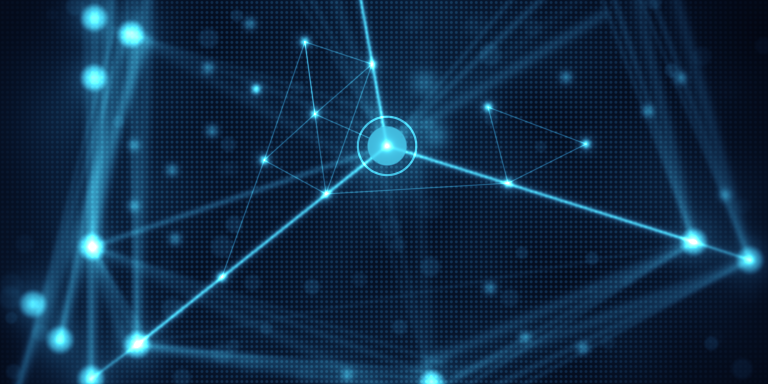
Reproduce this background procedurally as a Shadertoy shader.

```glsl
// A glowing blue network: a bright hub with sharp links in front, blurred
// beams, bokeh and a fine dot grid behind. Everything adds to one light value,
// which a colour ramp turns into navy, blue, cyan and white.

#define GRID_ROWS 77.0
#define GRID_LIGHT 0.13
#define BOKEH_COUNT 100
#define BOKEH_LIGHT 0.085
#define HAZE_LIGHT 0.07
#define BEAM_LIGHT 0.105
#define LINK_LIGHT 0.50
#define THREAD_LIGHT 0.24
#define HUB_RADIUS 0.051
#define RING_RADIUS 0.076

// Anchors shared by links and beams; y runs from 0 to 1, x from 0 to 2
const vec2 HUB = vec2(1.008, 0.620);
const vec2 LEFT = vec2(0.240, 0.357);
const vec2 LOW_LEFT = vec2(0.357, 0.102);
const vec2 TOP_LEFT = vec2(0.341, 0.911);
const vec2 RIGHT = vec2(1.807, 0.370);
const vec2 FAR_RIGHT = vec2(1.953, 0.323);
const vec2 BOTTOM = vec2(1.125, 0.0);

// Sharp nodes, and the pairs of them joined by thin threads
const vec2 NODES[11] = vec2[11](HUB, vec2(0.969, 0.833), vec2(0.849, 0.495),
    vec2(1.323, 0.523), vec2(0.794, 0.891), vec2(0.820, 0.703), vec2(0.688, 0.583),
    vec2(1.271, 0.721), vec2(1.526, 0.625), vec2(0.578, 0.279), vec2(0.667, 0.768));
const ivec2 THREADS[14] = ivec2[14](ivec2(4, 1), ivec2(4, 5), ivec2(5, 1), ivec2(5, 0),
    ivec2(6, 5), ivec2(6, 2), ivec2(4, 2), ivec2(1, 2), ivec2(2, 3), ivec2(7, 3),
    ivec2(7, 8), ivec2(3, 8), ivec2(6, 4), ivec2(6, 9));

// Soft small nodes, and large glowing ones
const vec2 SOFT_NODES[15] = vec2[15](vec2(1.474, 0.799), vec2(1.276, 0.250),
    vec2(0.651, 0.938), vec2(0.542, 0.823), vec2(0.552, 0.659), vec2(0.448, 0.557),
    vec2(0.349, 0.464), vec2(0.456, 0.378), vec2(1.688, 0.711), vec2(1.773, 0.797),
    vec2(1.888, 0.492), vec2(1.367, 0.122), vec2(1.518, 0.094), vec2(0.904, 0.023),
    vec2(0.349, 0.622));
const vec2 GLOW_NODES[11] = vec2[11](LOW_LEFT, RIGHT, FAR_RIGHT, LEFT, TOP_LEFT,
    vec2(0.086, 0.208), vec2(0.156, 0.115), vec2(0.237, 0.013), vec2(0.245, 0.797),
    vec2(0.245, 0.953), BOTTOM);

vec2 hash2(vec2 p) {
    vec3 q = fract(p.xyx * vec3(0.1031, 0.1030, 0.0973));
    q += dot(q, q.yzx + 33.33);
    return fract((q.xx + q.yz) * q.zy);
}

float cornerSlope(vec2 cell, vec2 f, vec2 corner) {
    return dot(hash2(cell + corner + 40.0) * 2.0 - 1.0, f - corner);
}

float gradientNoise(vec2 p) {
    vec2 c = floor(p), f = fract(p), u = f * f * (3.0 - 2.0 * f);
    return mix(mix(cornerSlope(c, f, vec2(0, 0)), cornerSlope(c, f, vec2(1, 0)), u.x),
               mix(cornerSlope(c, f, vec2(0, 1)), cornerSlope(c, f, vec2(1, 1)), u.x), u.y);
}

float blob(vec2 p, vec2 center, float radius) {
    vec2 d = (p - center) / radius;
    return exp(-dot(d, d));
}

// Soft segment, kept at least about one pixel wide
float beam(vec2 p, vec2 a, vec2 b, float width) {
    vec2 ab = b - a;
    float d = length(p - a - ab * clamp(dot(p - a, ab) / dot(ab, ab), 0.0, 1.0));
    float w = max(width, 0.6 / iResolution.y);
    return width / w * exp(-d * d / (w * w));
}

// Blurred beams that fan out at a and meet at b
float bundle(vec2 p, vec2 a, vec2 b, float spread) {
    vec2 side = normalize(vec2(a.y - b.y, b.x - a.x));
    float sum = 0.0;
    for (int i = 0; i < 4; i++) {
        float k = float(i);
        sum += (0.6 + 0.4 * sin(k * 2.4)) * beam(p, a + side * spread * (k - 1.5), b, 0.008 + 0.003 * k);
    }
    return sum;
}

float link(vec2 p, vec2 a, vec2 b) {
    return beam(p, a, b, 0.0048) + 0.25 * beam(p, a, b, 0.013);
}

float background(vec2 p) {
    float haze = 0.9 * blob(p * vec2(1, 0.4), vec2(0.25, 0.2), 0.26)
        + blob(p, vec2(1.07, 0.82), 0.34) + 0.6 * blob(p, vec2(1.8, 0.4), 0.3)
        + 0.6 * blob(p, vec2(0.95, 0.0), 0.35) + 0.35;
    float light = 0.025 + HAZE_LIGHT * haze * (1.0 + 0.9 * gradientNoise(p * 5.0));
    float dots = 1.0 - smoothstep(0.12, 0.44, length(fract(p * GRID_ROWS) - 0.5));
    light += GRID_LIGHT * dots * (1.0 - 0.8 * smoothstep(0.5, 1.1, length(p - vec2(1.0, 0.5))));
    for (int i = 0; i < BOKEH_COUNT; i++) {
        vec2 seed = hash2(vec2(float(i), 7.0)), kind = hash2(vec2(float(i), 19.0));
        float radius = mix(0.016, 0.034, kind.x);
        float disc = 1.0 - smoothstep(0.6, 1.15, length(p - seed * vec2(2, 1)) / radius);
        light += BOKEH_LIGHT * kind.y * kind.y * disc;
    }
    return light + 0.2 * (blob(p, vec2(1.107, 0.784), 0.035) + blob(p, vec2(1.135, 0.648), 0.033));
}

float beams(vec2 p) {
    float left = bundle(p, vec2(0.32, 1.05), LEFT, 0.045) + bundle(p, TOP_LEFT, vec2(0.156, 0.115), 0.02)
        + bundle(p, vec2(0.25, 1.05), vec2(0.237, 0.013), 0.02) + bundle(p, TOP_LEFT, vec2(0.05, 0.0), 0.03)
        + bundle(p, LOW_LEFT, LEFT, 0.02) + bundle(p, vec2(0.36, 1.05), LOW_LEFT, 0.02);
    float top = bundle(p, vec2(1.5, 1.04), HUB, 0.07) + 0.7 * bundle(p, vec2(0.82, 1.02), HUB, 0.03)
        + 0.5 * bundle(p, HUB, TOP_LEFT, 0.05);
    float right = bundle(p, vec2(1.61, 1.02), RIGHT, 0.03) + bundle(p, vec2(1.71, 1.02), FAR_RIGHT, 0.03)
        + bundle(p, BOTTOM, RIGHT, 0.035) + bundle(p, vec2(1.22, -0.02), FAR_RIGHT, 0.035);
    float low = bundle(p, BOTTOM, LOW_LEFT, 0.02) + 0.6 * bundle(p, BOTTOM, LEFT, 0.04)
        + 0.4 * bundle(p, HUB, BOTTOM, 0.05) + 0.25 * beam(p, LOW_LEFT, RIGHT, 0.006);
    return left + top + right + low + 1.6 * beam(p, LEFT, HUB, 0.009);
}

void mainImage(out vec4 fragColor, in vec2 fragCoord) {
    vec2 p = fragCoord / iResolution.xy * vec2(2, 1);
    float pixel = 1.0 / iResolution.y;
    float light = background(p) + BEAM_LIGHT * beams(p);

    // Threads, then bright links out of the hub
    for (int i = 0; i < 14; i++)
        light += THREAD_LIGHT * beam(p, NODES[THREADS[i].x], NODES[THREADS[i].y], 0.002);
    float links = link(p, HUB, vec2(0.938, 1.01)) + link(p, HUB, LOW_LEFT)
        + link(p, HUB, RIGHT) + 0.6 * link(p, RIGHT, FAR_RIGHT) + 0.5 * link(p, LOW_LEFT, vec2(0.237, 0.013));

    // Hub disc and ring
    float r = length(p - HUB);
    light += LINK_LIGHT * links + 0.22 * blob(p, HUB, 0.11);
    light = mix(light, 0.72 + 0.1 * links, 1.0 - smoothstep(-pixel, pixel, r - HUB_RADIUS));
    light += 0.5 * (1.0 - smoothstep(0.001, 0.002 + pixel, abs(r - RING_RADIUS)));

    // Nodes
    for (int i = 0; i < 11; i++) {
        light += 0.75 * blob(p, NODES[i], 0.011) + 0.12 * blob(p, NODES[i], 0.025);
        float d = length(p - GLOW_NODES[i]);
        light += 0.35 * (1.0 - smoothstep(0.022, 0.043, d)) + 0.45 * exp(-d * d / 0.0004)
            + 0.15 * exp(-d * d / 0.004);
    }
    for (int i = 0; i < 15; i++) light += 0.3 * blob(p, SOFT_NODES[i], 0.016);

    // Darkened corners and colour ramp
    light *= 1.0 - 0.35 * smoothstep(0.75, 1.15, length(p - vec2(0.95, 0.5)));
    light = max(light, 0.0);
    vec3 color = vec3(0.35 * light + 0.5 * max(light - 0.9, 0.0), light, 1.1 * pow(light, 0.75));
    fragColor = vec4(clamp(color, 0.0, 1.0), 1.0);
}
```
